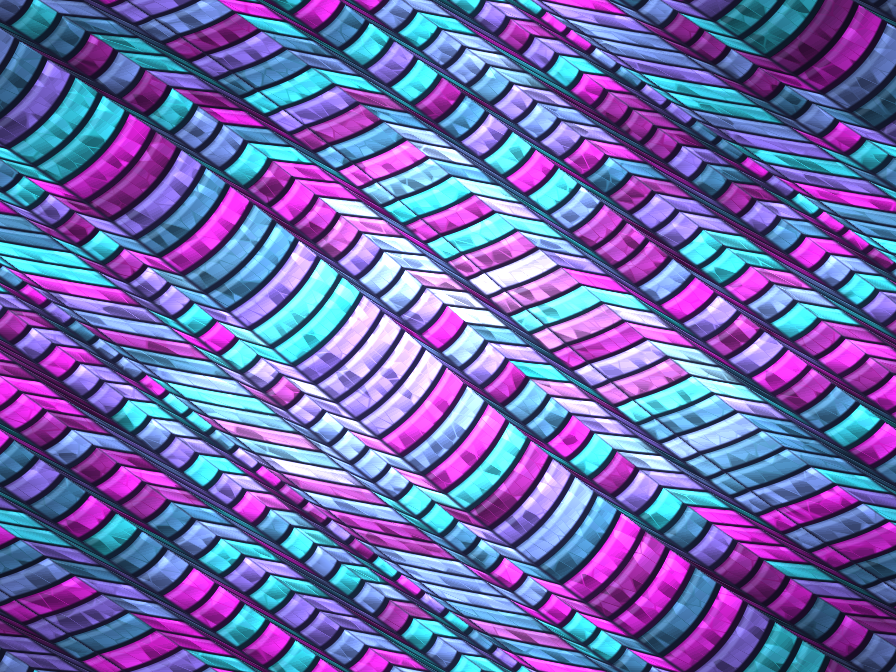
This pattern is drawn by a Shadertoy shader. Its source:

```glsl
// Diagonal bands of folded, glossy tiles in neon cyan, magenta and violet
const float ROWS = 37.0;
const float TAU = 6.2831853;

// Fold lines across one period: position, height
const vec2 FOLDS[24] = vec2[24](
    vec2(0.0, 0.0), vec2(0.045, 0.75), vec2(0.07, 0.6), vec2(0.08, 0.0),
    vec2(0.1, 0.3), vec2(0.11, 0.0), vec2(0.19, -0.7), vec2(0.205, -1.2),
    vec2(0.25, -0.5), vec2(0.275, -0.9), vec2(0.455, 2.1), vec2(0.468, 1.2),
    vec2(0.54, 2.4), vec2(0.585, 2.2), vec2(0.6, 1.2), vec2(0.63, 1.5),
    vec2(0.73, 2.5), vec2(0.775, 2.1), vec2(0.79, 0.9), vec2(0.87, 2.1),
    vec2(0.885, 0.9), vec2(0.945, 1.8), vec2(0.98, 1.5), vec2(1.0, 0.0));

float hash(vec2 p) {
    return fract(sin(dot(p, vec2(127.1, 311.7))) * 4375.85);
}

// Wrapping cellular noise: x = tone of the nearest cell, y = border distance
vec2 facets(vec2 p, vec2 period) {
    vec2 cell = floor(p);
    float nearest = 9.0, second = 9.0, tone = 0.0;
    for (int j = -1; j <= 1; j++)
    for (int i = -1; i <= 1; i++) {
        vec2 c = cell + vec2(i, j);
        vec2 id = mod(c, period);
        vec2 seed = vec2(hash(id), hash(id + 71.0));
        float d = length(c + seed - p);
        if (d < nearest) {
            second = nearest;
            nearest = d;
            tone = hash(id + 37.0);
        } else second = min(second, d);
    }
    return vec2(tone, second - nearest);
}

vec3 tileColor(float pick) {
    vec3 inks[6] = vec3[6](
        vec3(0.20, 0.92, 0.98), vec3(1.00, 0.12, 0.93), vec3(0.58, 0.46, 0.96),
        vec3(0.24, 0.52, 0.68), vec3(0.62, 0.11, 0.56), vec3(0.48, 0.62, 0.95));
    return inks[int(min(pick * 6.0, 5.0))];
}

void mainImage(out vec4 fragColor, in vec2 fragCoord) {
    vec2 uv = fragCoord / iResolution.xy;
    vec2 bend = 0.08 / TAU * sin(TAU * uv);
    float across = uv.x + uv.y - 0.5 - bend.x + bend.y;
    float v = fract(across);

    // Find the fold segment
    int k = 0;
    for (int i = 1; i < 23; i++) if (v >= FOLDS[i].x) k = i;
    vec2 a = FOLDS[k], b = FOLDS[k + 1];
    float span = b.x - a.x;
    float s = (v - a.x) / span;
    float slope = (b.y - a.y) / span;
    float height = mix(a.y, b.y, s) - 0.25 * abs(b.y - a.y) * s * (1.0 - s);

    // Rows displaced by the fold height
    float t = ROWS * (uv.y - height / 28.0);
    float f = fract(t);
    float row = mod(floor(t), ROWS);
    float aa = clamp(fwidth(t), 0.01, 0.3);
    float band = float(k / 2);
    vec3 ink = tileColor(hash(vec2(row, band + 5.0)));

    // Fold lighting: bright plateaus, softer rises, dark drops
    float steep = smoothstep(12.0, 60.0, -slope);
    float rise = smoothstep(4.0, 18.0, slope);
    float light = mix(1.15, 0.55, steep);
    light *= mix(1.0, 0.62 + 0.55 * s, rise);

    // Broad wrapping light, strongest mid canvas
    vec2 wave = cos(TAU * uv);
    float glow = 0.90 - 0.21 * wave.x - 0.19 * wave.y
               + 0.06 * sin(TAU * (2.0 * uv.x - uv.y));
    float plateau = (1.0 - steep) * (1.0 - 0.7 * rise);
    ink = mix(ink, vec3(0.82, 0.93, 0.97),
              plateau * smoothstep(0.7, 1.3, glow) * 0.7 * hash(vec2(row, band)));

    // Glassy facets and stepped reflections
    vec2 glass = facets(vec2(across * 56.0, t), vec2(56.0, ROWS));
    float cut = smoothstep(0.0, 0.12, glass.y);
    float sheen = sin(TAU * (f * 0.8 + s * 0.7 + glass.x));
    sheen = floor(sheen * 2.0 + 0.5) / 2.0;
    light *= 1.0 + cut * (0.6 * (glass.x - 0.5) + 0.15 * sheen);
    vec3 color = ink * light;
    color = mix(color, vec3(0.46, 0.46, 0.86) * light, 0.2 * cut * glass.x);

    // Tile rim, shadowed underside and outline
    float rim = smoothstep(0.68, 0.78, f) * (1.0 - smoothstep(0.86, 0.95, f));
    color += rim * vec3(0.17, 0.21, 0.24);
    float lip = 0.12 + 0.06 * rise + 0.04 * steep;
    float face = smoothstep(lip - aa, lip + aa, f)
               * (1.0 - smoothstep(1.0 - aa, 1.0, f));
    vec3 shade = vec3(0.04, 0.04, 0.09) + 0.12 * ink;
    color = mix(shade, color, face);

    // Creases: dark in valleys, glinting on ridges, softened at each fold
    float low = 1.0 - smoothstep(0.0, 0.006, (slope > 0.0 ? s : 1.0 - s) * span);
    float high = 1.0 - smoothstep(0.0, 0.004, (slope > 0.0 ? 1.0 - s : s) * span);
    float seam = 1.0 - smoothstep(0.0, 1.2 * fwidth(across), min(s, 1.0 - s) * span);
    color = mix(color, vec3(0.07, 0.07, 0.14), 0.7 * low);
    color += 0.16 * high * face * vec3(0.7, 0.9, 1.0);
    color = mix(color, vec3(0.16, 0.16, 0.28), 0.55 * seam);

    fragColor = vec4(clamp(color * glow + vec3(0.02, 0.02, 0.05), 0.0, 1.0), 1.0);
}
```
